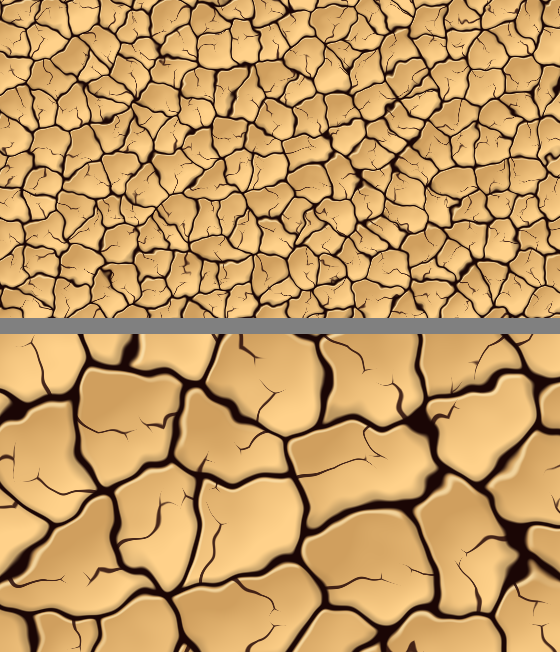
Top: the whole. Bottom: its middle third, enlarged.
Write a Shadertoy shader that draws this texture.

```glsl
// Dry cracked earth: bevelled clay plates split by dark fissures and fine branching cracks.

const float PLATES_PER_HEIGHT = 10.0;
const float CORNER_SHARPNESS = 42.0;
const vec2 LIGHT_DIR = vec2(-0.6, 0.8);

const vec3 FISSURE = vec3(0.10, 0.025, 0.02);
const vec3 CLAY_SHADE = vec3(0.815, 0.625, 0.37);
const vec3 CLAY_LIT = vec3(1.0, 0.82, 0.54);
const vec3 RIM = vec3(1.0, 0.91, 0.71);

vec2 hash2(vec2 p) {
    vec3 q = fract(p.xyx * vec3(0.1031, 0.1030, 0.0973));
    q += dot(q, q.yzx + 33.33);
    return fract((q.xx + q.yz) * q.zy);
}

float gradientDot(vec2 cell, vec2 corner, vec2 f) {
    return dot(hash2(cell + corner) * 2.0 - 1.0, f - corner);
}

float gradientNoise(vec2 p) {
    vec2 i = floor(p), f = p - i;
    vec2 u = f * f * f * (f * (f * 6.0 - 15.0) + 10.0);
    float low = mix(gradientDot(i, vec2(0, 0), f), gradientDot(i, vec2(1, 0), f), u.x);
    float high = mix(gradientDot(i, vec2(0, 1), f), gradientDot(i, vec2(1, 1), f), u.x);
    return mix(low, high, u.y);
}

vec2 warp(vec2 p, float frequency, float amount) {
    vec2 q = p * frequency;
    return amount * vec2(gradientNoise(q + 17.3), gradientNoise(q + 71.9));
}

vec2 seedPoint(vec2 cell) {
    return cell + 0.5 + 0.88 * (hash2(cell + 40.0) - 0.5);
}

vec2 polar(float angle, float radius) {
    return radius * vec2(cos(angle), sin(angle));
}

// Finds the plate that holds p.
vec2 nearestCell(vec2 p) {
    vec2 base = floor(p), best = base;
    float bestDist = 1e3;
    for (int y = -2; y <= 2; y++)
    for (int x = -2; x <= 2; x++) {
        vec2 cell = base + vec2(x, y);
        vec2 d = seedPoint(cell) - p;
        if (dot(d, d) < bestDist) { bestDist = dot(d, d); best = cell; }
    }
    return best;
}

// Outward edge normal in xy, rounded distance to the plate border in z.
vec3 plateEdge(vec2 p, vec2 cell) {
    vec2 seed = seedPoint(cell), normal = vec2(0);
    float total = 1e-6;
    for (int y = -2; y <= 2; y++)
    for (int x = -2; x <= 2; x++) {
        if (x == 0 && y == 0) continue;
        vec2 other = seedPoint(cell + vec2(x, y));
        vec2 n = normalize(other - seed);
        float weight = exp(-CORNER_SHARPNESS * dot(0.5 * (seed + other) - p, n));
        normal += n * weight;
        total += weight;
    }
    return vec3(normal / total, -log(total) / CORNER_SHARPNESS);
}

// Coverage of a line from a to b whose half width runs from wa to wb.
float taper(vec2 p, vec2 a, vec2 b, float wa, float wb, float soft) {
    vec2 ab = b - a;
    float h = clamp(dot(p - a, ab) / dot(ab, ab), 0.0, 1.0);
    float d = length(p - a - ab * h) - mix(wa, wb, h);
    return 1.0 - smoothstep(-soft, soft, d);
}

// Cracks that enter from the border, bend, thin out and fork inside the plate.
float hairCracks(vec2 p, vec2 cell, float soft) {
    float ink = 0.0;
    float turn = 6.2832 * hash2(cell + 9.0).x;
    for (int i = 0; i < 2; i++) {
        float k = float(i);
        vec2 r = hash2(cell + 13.0 * k + 5.0);
        float angle = turn + k * (2.1 + 1.6 * r.x);
        vec2 fork = polar(angle + 0.9 * (r.y - 0.5), 0.12 + 0.12 * r.x);
        vec2 knee = polar(angle - 0.5 * (r.y - 0.5), 0.36);
        ink = max(ink, taper(p, polar(angle, 0.95), knee, 0.034, 0.014, soft));
        ink = max(ink, taper(p, knee, fork, 0.014, 0.011, soft));
        for (float side = -1.0; side < 2.0; side += 2.0) {
            float bend = angle + 3.1416 + side * (0.7 + 0.6 * r.y);
            vec2 tip = fork + polar(bend, 0.17 + 0.11 * fract(r.x * 7.0 + side * 0.3));
            ink = max(ink, 0.85 * taper(p, fork, tip, 0.011, -0.016, soft));
        }
    }
    return ink;
}

void mainImage(out vec4 fragColor, in vec2 fragCoord) {
    vec2 uv = fragCoord / iResolution.y * PLATES_PER_HEIGHT;
    float pixel = PLATES_PER_HEIGHT / iResolution.y;

    // Uneven plate outlines
    vec2 p = uv + warp(uv, 1.3, 0.34) + warp(uv, 3.2, 0.14);
    vec2 cell = nearestCell(p);
    vec3 edge = plateEdge(p, cell);
    vec2 local = p - seedPoint(cell);

    // Clay: shaded toward the upper left, lit toward the lower right
    float slope = 0.53 + dot(local, vec2(0.65, -0.95)) + 0.25 * (hash2(cell + 3.0).y - 0.5);
    slope += 0.15 * gradientNoise(uv * 1.5);
    vec3 color = mix(CLAY_SHADE, CLAY_LIT, clamp(slope, 0.0, 1.0));

    // Bevel: thin pale rim facing the light, soft shade on the far side
    float facing = dot(edge.xy, LIGHT_DIR);
    float rim = smoothstep(0.035, 0.055, edge.z) * (1.0 - smoothstep(0.06, 0.09, edge.z));
    float shade = 1.0 - smoothstep(0.04, 0.13, edge.z);
    color = mix(color, RIM, 0.7 * rim * smoothstep(0.2, 0.9, facing));
    color *= 1.0 - 0.22 * shade * smoothstep(0.6, -0.5, facing);

    // Fine cracks, then the main fissures
    float hair = hairCracks(local + warp(uv, 3.6, 0.13), cell, 0.4 * pixel + 0.004);
    color = mix(color, FISSURE * 1.5, 0.85 * hair);
    float halfWidth = 0.031 + 0.016 * gradientNoise(uv * 1.9 + 31.0);
    float soft = 0.01 + 0.5 * pixel;
    float plate = smoothstep(halfWidth - soft, halfWidth + soft, edge.z);
    color = mix(FISSURE, color, plate);

    fragColor = vec4(color, 1.0);
}
```
